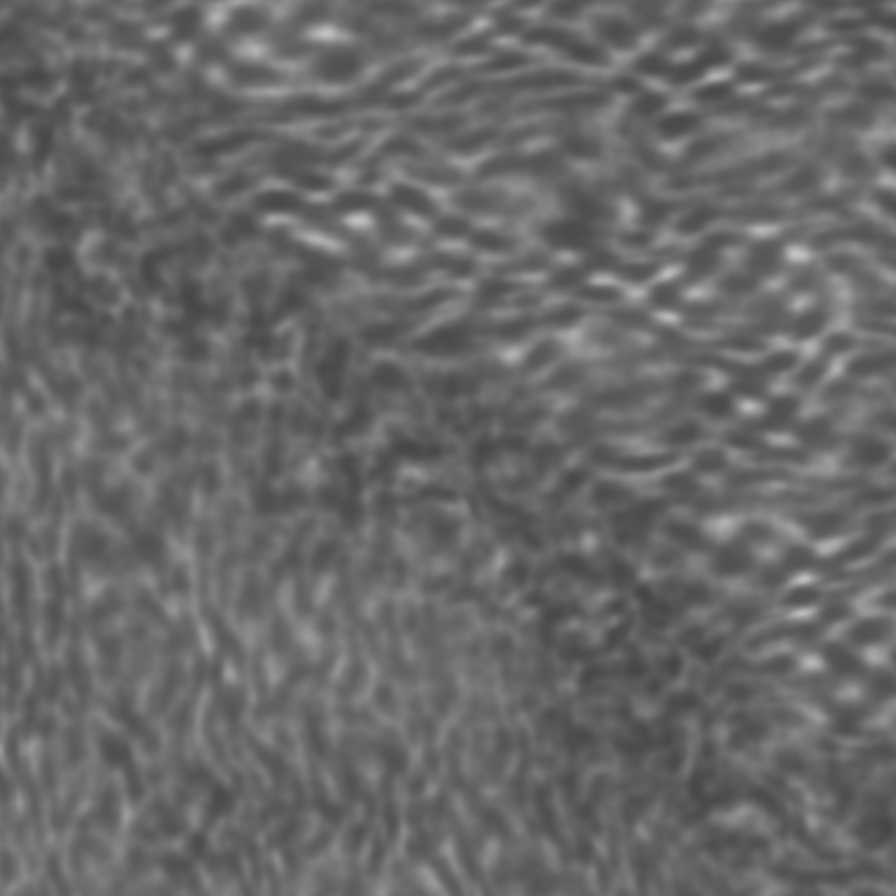
Reproduce this texture procedurally as a three.js fragment shader.

```glsl
// Draws a blurred grey woven cloth: slanted dashes above, upright flecks below, a dark tangled band between.
varying vec2 vUv;

const float TAU = 6.2831853;
const float CLOTH_GREY = 0.428;
const float BAND_SHADE = 0.05;
const vec2 BAND_CENTRE = vec2(0.45, 0.47);
const vec2 BAND_NORMAL = vec2(0.68, 0.733);

float hash(vec2 p) {
  return fract(sin(dot(p, vec2(127.1, 311.7))) * 43758.5453);
}

vec2 gradient(vec2 cell) {
  float angle = TAU * hash(cell);
  return vec2(cos(angle), sin(angle));
}

// Smooth gradient noise, centred on zero
float noise(vec2 p) {
  vec2 i = floor(p);
  vec2 f = p - i;
  vec2 u = f * f * f * (f * (f * 6.0 - 15.0) + 10.0);
  vec2 e = vec2(0.0, 1.0);
  float low = mix(dot(gradient(i), f), dot(gradient(i + e.yx), f - e.yx), u.x);
  float high = mix(dot(gradient(i + e), f - e), dot(gradient(i + 1.0), f - 1.0), u.x);
  return mix(low, high, u.y);
}

float cloudNoise(vec2 p) {
  float sum = 0.0;
  float weight = 1.0;
  for (int octave = 0; octave < 3; octave++) {
    sum += weight * noise(p);
    p = p * 2.03 + 17.3;
    weight *= 0.55;
  }
  return sum;
}

vec2 rotate(vec2 p, float angle) {
  float c = cos(angle);
  float s = sin(angle);
  return vec2(c * p.x + s * p.y, c * p.y - s * p.x);
}

vec2 warp(vec2 p, float scale, float amount) {
  return p + amount * vec2(noise(p * scale + 3.7), noise(p * scale + 41.2));
}

// Staggered stitches, broken up by stretched noise
float weave(vec2 p, vec2 stitches, vec2 grain, float regularity) {
  vec2 phase = TAU * stitches * p;
  float lattice = cos(phase.x) * cos(phase.y);
  float strength = regularity * (0.75 + 1.3 * noise(p * 9.0 + 8.1));
  return strength * lattice + 1.1 * noise(p * grain + 5.3);
}

// Thin bright curved threads along the zero lines of the noise
float strands(vec2 p, float scale) {
  float ridge = noise(p * scale);
  return exp(-ridge * ridge * 45.0) - 0.4;
}

float tangle(vec2 p) {
  float flecks = noise(p * vec2(25.0, 31.0)) + 0.6 * noise(p * 47.0 + 9.4);
  float visible = smoothstep(-0.2, 0.4, noise(p * 6.0 + 2.8));
  return 0.95 * flecks + 0.42 * visible * strands(p + 7.7, 11.0);
}

void main() {
  vec2 p = vUv;

  // Three zones, split by a ragged diagonal band
  float side = dot(p - BAND_CENTRE, BAND_NORMAL) + 0.1 * noise(p * 5.0 + 11.0);
  float above = smoothstep(0.0, 0.2, side);
  float below = smoothstep(0.0, 0.2, -side);
  float band = 1.0 - above - below;

  // Fine relief of each zone
  vec2 slanted = rotate(warp(p, 7.0, 0.035), 0.1);
  vec2 upright = rotate(warp(p, 9.0, 0.03), 0.08);
  float dashes = weave(slanted, vec2(13.0, 18.5), vec2(20.0, 46.0), 0.5);
  float flecks = weave(upright, vec2(18.0, 13.0), vec2(46.0, 27.0), 0.28);
  float relief = 1.05 * above * dashes + 0.8 * below * flecks
               + band * tangle(warp(p, 10.0, 0.02));
  relief += 0.22 * noise(p * 62.0 + 23.0);

  // Highlights stand out more than the hollows
  relief += 0.5 * relief * relief - 0.05;

  // Broad shading
  float shade = 0.06 * cloudNoise(p * 5.0 + 31.0) - BAND_SHADE * band;
  float corner = smoothstep(0.35, 0.0, distance(p, vec2(0.95, 1.0)));
  float grey = CLOTH_GREY + shade - 0.04 * corner + 0.2 * relief;

  gl_FragColor = vec4(vec3(clamp(grey, 0.18, 0.78)), 1.0);
}
```
